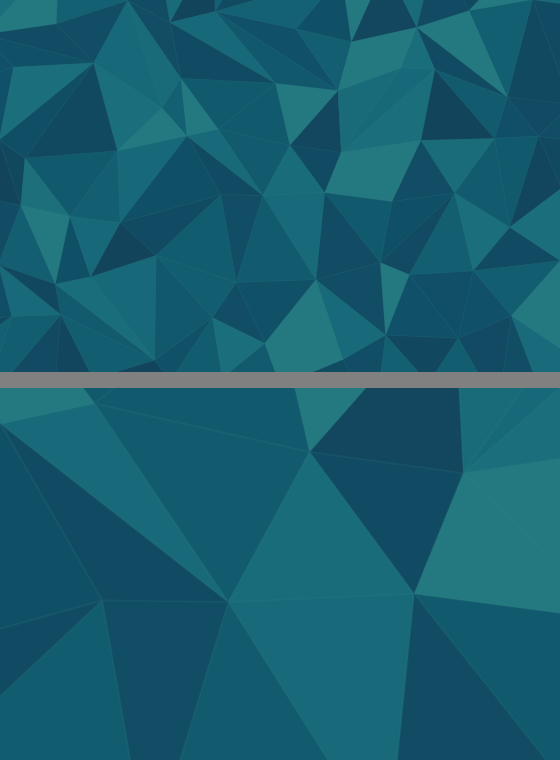
Top: the whole. Bottom: its middle third, enlarged.
A Shadertoy shader for this background:

```glsl
const float ROWS = 5.9;

vec2 hash22(vec2 p) {
    vec3 q = fract(p.xyx * vec3(0.1031, 0.1030, 0.0973));
    q += dot(q, q.yzx + 33.33);
    return fract((q.xx + q.yz) * q.zy);
}

// Jittered lattice with every other row shifted by half a cell
vec2 vertex(vec2 id) {
    vec2 jitter = (hash22(id + 71.0) - 0.5) * 0.74;
    return id + vec2(0.5 * mod(id.y, 2.0), 0.0) + jitter;
}

float cross2(vec2 a, vec2 b) {
    return a.x * b.y - a.y * b.x;
}

float area(vec2 a, vec2 b, vec2 c) {
    return cross2(b - a, c - a);
}

// Positive on the left side of the edge
float edgeDistance(vec2 p, vec2 a, vec2 b) {
    return cross2(normalize(b - a), p - a);
}

float triangleDistance(vec2 p, vec2 a, vec2 b, vec2 c) {
    return min(edgeDistance(p, a, b), min(edgeDistance(p, b, c), edgeDistance(p, c, a)));
}

// Four tonal bands; an even sequence plus noise keeps their shares steady
vec3 facetColor(vec2 id, float side) {
    float noise = hash22(id + 19.0 + side * 37.0).x;
    float t = fract(dot(vec3(id, side), vec3(0.755, 0.57, 0.382)) + 0.55 * noise);
    if (t < 0.38) return mix(vec3(0.071, 0.265, 0.36), vec3(0.063, 0.318, 0.41), t / 0.38);
    if (t < 0.62) return mix(vec3(0.067, 0.345, 0.425), vec3(0.078, 0.385, 0.455), (t - 0.38) / 0.24);
    if (t < 0.87) return mix(vec3(0.088, 0.405, 0.475), vec3(0.108, 0.435, 0.482), (t - 0.62) / 0.25);
    return vec3(0.14, 0.473, 0.5);
}

void mainImage(out vec4 fragColor, in vec2 fragCoord) {
    float pixel = ROWS / iResolution.y;
    vec2 p = fragCoord * pixel + vec2(0.3, 0.45);
    vec2 cell = floor(p);
    vec3 sum = vec3(0.0);
    float total = 0.0;
    float seam = 1.0;

    for (int y = -1; y <= 1; y++) {
        for (int x = -1; x <= 1; x++) {
            vec2 id = cell + vec2(x, y);
            vec2 a = vertex(id);
            vec2 b = vertex(id + vec2(1, 0));
            vec2 c = vertex(id + vec2(1, 1));
            vec2 d = vertex(id + vec2(0, 1));

            // Split along the diagonal that leaves the fuller triangles
            float splitAC = min(area(a, b, c), area(a, c, d));
            float splitBD = min(area(a, b, d), area(b, c, d));
            bool useAC = splitAC > splitBD;
            vec2 dist = useAC
                ? vec2(triangleDistance(p, a, b, c), triangleDistance(p, a, c, d))
                : vec2(triangleDistance(p, a, b, d), triangleDistance(p, b, c, d));

            // Blend facets by their antialiased coverage
            vec2 cover = smoothstep(-0.7 * pixel, 0.7 * pixel, dist);
            sum += cover.x * facetColor(id, 0.0) + cover.y * facetColor(id, 1.0);
            total += cover.x + cover.y;
            seam = min(seam, min(abs(dist.x), abs(dist.y)));
        }
    }

    // Faint light hairline along the seams
    vec3 color = sum / max(total, 0.0001);
    float line = 1.0 - smoothstep(0.0, 0.006 + 0.5 * pixel, seam);
    color = mix(color, vec3(0.2, 0.52, 0.53), 0.17 * line);
    fragColor = vec4(color, 1.0);
}
```
